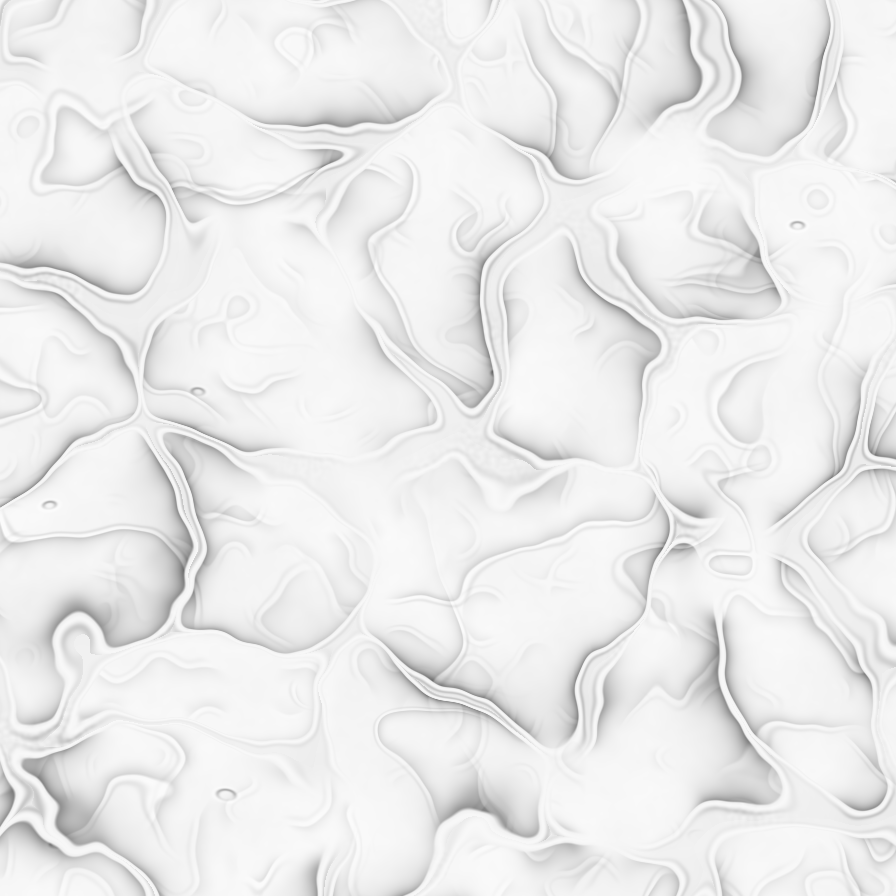
Give the GLSL for this texture map, as a Shadertoy shader.

```glsl
const float PLATES = 4.5;          // plates across the canvas
const float ROUNDING = 19.0;       // higher gives sharper plate corners
const float CHANNEL_MIN = 0.003;
const float CHANNEL_MAX = 0.021;
const float RIM_WIDTH = 0.0023;
const float EDGE_SHADE = 0.34;     // dark line under the rim
const float EDGE_WIDTH = 0.0065;
const float SOFT_SHADE = 0.12;     // wide fade into the plate
const float SOFT_WIDTH = 0.024;
const float CREASE_SHADE = 0.20;
const float CREASE_WIDTH = 0.008;
const float PIT_GRID = 6.0;
const float PIT_SHARE = 0.1;
const float PLATE_TONE = 0.968;
const float CHANNEL_TONE = 0.925;
const float RIM_TONE = 0.975;
const vec2 SHADE_DIR = vec2(0.6, -0.8);

vec2 hash2(vec2 p) {
    vec3 q = fract(p.xyx * vec3(0.1031, 0.1030, 0.0973));
    q += dot(q, q.yzx + 33.33);
    return fract((q.xx + q.yz) * q.zy);
}

float corner(vec2 cell, vec2 offset) {
    float a = 6.2832 * hash2(cell).x;
    return dot(vec2(cos(a), sin(a)), offset);
}

// Gradient noise, about -0.7 to 0.7
float noise(vec2 p) {
    vec2 i = floor(p), f = p - i;
    vec2 u = f * f * f * (f * (f * 6.0 - 15.0) + 10.0);
    vec2 e = vec2(1.0, 0.0);
    return mix(mix(corner(i, f), corner(i + e.xy, f - e.xy), u.x),
               mix(corner(i + e.yx, f - e.yx), corner(i + e.xx, f - e.xx), u.x), u.y);
}

vec2 noise2(vec2 p) {
    return vec2(noise(p + 17.3), noise(p + 71.9));
}

float fbm(vec2 p) {
    return noise(p) + 0.5 * noise(p * 2.1 + 9.2) + 0.25 * noise(p * 4.3 + 31.7);
}

float line(float d, float width) {
    return exp(-d * d / (width * width));
}

// Rounded Voronoi plates: border distance, outward direction, plate id
float plateDistance(vec2 p, out vec2 outward, out vec2 id) {
    vec2 g = floor(p), f = p - g, nearest = vec2(0.0);
    float best = 9.0;
    id = g;
    for (int y = -1; y <= 1; y++)
    for (int x = -1; x <= 1; x++) {
        vec2 o = vec2(x, y);
        vec2 r = o + hash2(g + o + 40.0) - f;
        if (dot(r, r) < best) { best = dot(r, r); nearest = r; id = g + o; }
    }
    float sum = 1e-6;
    outward = vec2(0.0);
    for (int y = -2; y <= 2; y++)
    for (int x = -2; x <= 2; x++) {
        vec2 c = id + vec2(x, y);
        vec2 r = c - g + hash2(c + 40.0) - f;
        if (x == 0 && y == 0) continue;
        vec2 n = normalize(r - nearest);
        float w = exp(-ROUNDING * dot(0.5 * (r + nearest), n));
        sum += w;
        outward += w * n;
    }
    outward /= sum;
    return -log(sum) / ROUNDING;
}

// Broken contour line with a shadow on one side
float crease(vec2 p, float freq, vec2 seed) {
    vec2 e = vec2(0.002, 0.0);
    float f = noise(p * freq + seed) - 0.07;
    vec2 slope = vec2(noise((p + e.xy) * freq + seed), noise((p + e.yx) * freq + seed)) - 0.07 - f;
    float d = f / max(length(slope) / e.x, 0.45 * freq);
    float mask = smoothstep(0.0, 0.25, noise(p * freq * 0.75 + seed.yx + 5.0));
    float shade = smoothstep(-0.001, 0.002, d) * exp(-max(d, 0.0) / CREASE_WIDTH);
    return mask * (0.02 * line(d + 0.003, 0.003) - CREASE_SHADE * shade
                   - 0.08 * line(d + 0.007, 0.0025));
}

// Sparse small oval pits
float pits(vec2 p) {
    vec2 cell = floor(p * PIT_GRID);
    vec2 h = hash2(cell + 7.0), k = hash2(cell + 83.0);
    vec2 q = (fract(p * PIT_GRID) - 0.3 - 0.4 * h) / PIT_GRID;
    q.y = q.y * 1.7 + 0.5 * (k.y - 0.5) * q.x;
    float d = length(q) - mix(0.006, 0.013, h.x);
    float lit = 0.55 + 0.45 * q.y / (length(q) + 0.001);
    return step(k.x, PIT_SHARE) * (0.02 * line(d - 0.004, 0.003) - 0.3 * lit * line(d, 0.0025));
}

void mainImage(out vec4 fragColor, in vec2 fragCoord) {
    float size = min(iResolution.x, iResolution.y);
    vec2 uv = fragCoord / size;
    float px = 1.0 / size;

    // Bend the plate outlines, coarse to fine
    vec2 p = uv + 0.090 * noise2(uv * 4.5) + 0.036 * noise2(uv * 11.0 + 3.0) + 0.007 * noise2(uv * 29.0 + 8.0);
    vec2 outward, id;
    float d = plateDistance(p * PLATES, outward, id) / PLATES;
    float wide = smoothstep(-0.3, 0.5, noise(uv * 5.0 + 50.0) + 0.4 * (hash2(id).y - 0.5));
    d -= mix(CHANNEL_MIN, CHANNEL_MAX, wide);

    // Relief changes along each outline, and some outlines vanish
    float presence = smoothstep(-0.42, -0.18, noise(uv * 5.5 + 131.0));
    float depth = presence * smoothstep(-0.4, 0.6, 1.4 * noise(uv * 7.0 + 23.0) + 0.3 * dot(outward, SHADE_DIR));
    float inside = smoothstep(-px, px, d);
    float din = max(d, 0.0);

    // Plate surface
    float surface = PLATE_TONE + 0.018 * fbm(uv * 8.0) + 0.006 * noise(uv * 75.0);
    surface += crease(p, 5.0, vec2(12.4, 3.1)) + 0.8 * crease(p, 9.0, vec2(44.7, 61.2));
    surface += 0.35 * crease(uv, 17.0, vec2(25.3, 90.6)) + pits(uv);
    float plate = surface - depth * (EDGE_SHADE * exp(-din / EDGE_WIDTH) + SOFT_SHADE * exp(-din / SOFT_WIDTH));

    // Channel floor with patches of stipple
    float stipple = smoothstep(0.05, 0.35, noise(uv * 9.0 + 80.0)) * noise(uv * 150.0);
    float channel = CHANNEL_TONE + 0.025 * fbm(uv * 12.0 + 6.0) + 0.06 * stipple;
    channel -= 0.11 * (0.3 + depth) * line(d + 0.0080, 0.0024);
    channel = mix(channel, PLATE_TONE, 0.4 * (1.0 - depth));

    // Rim between plate and channel
    float tone = mix(channel, plate, inside);
    tone = mix(tone, RIM_TONE, 0.9 * line(d + 0.0032, RIM_WIDTH));
    tone = mix(surface, tone, presence);
    fragColor = vec4(vec3(clamp(tone, 0.0, 0.985)), 1.0);
}
```
